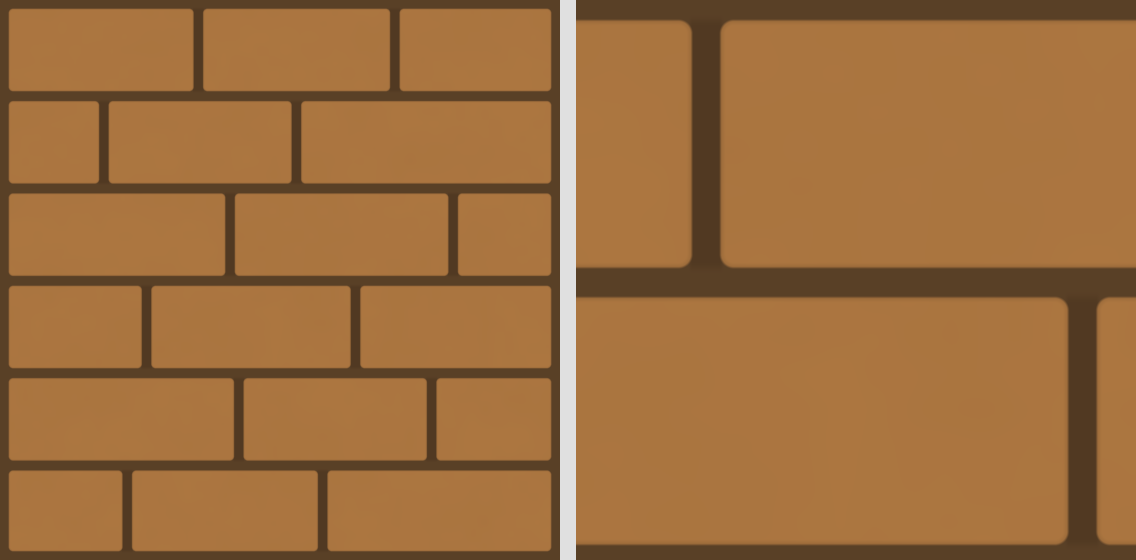
Left: the whole. Right: its middle third, enlarged.
A Shadertoy shader for this texture:

```glsl
// Brown brick wall: six courses of three rounded bricks with uneven joints in dark mortar.

// Centres of the two vertical joints in each course, top course first.
const vec2 JOINTS[6] = vec2[6](
    vec2(0.3542, 0.7051), vec2(0.1855, 0.5293), vec2(0.4108, 0.8092),
    vec2(0.2617, 0.6348), vec2(0.4264, 0.7708), vec2(0.2272, 0.5762));

float hash(vec2 p) {
    p = fract(p * vec2(0.1031, 0.1137));
    p += dot(p, p.yx + 33.33);
    return fract((p.x + p.y) * p.x * 91.7);
}

float valueNoise(vec2 p) {
    vec2 cell = floor(p), f = fract(p);
    f = f * f * (3.0 - 2.0 * f);
    return mix(mix(hash(cell), hash(cell + vec2(1, 0)), f.x),
               mix(hash(cell + vec2(0, 1)), hash(cell + vec2(1, 1)), f.x), f.y);
}

float roundedBox(vec2 p, vec2 halfSize, float radius) {
    vec2 q = abs(p) - halfSize + radius;
    return length(max(q, 0.0)) + min(max(q.x, q.y), 0.0) - radius;
}

void mainImage(out vec4 fragColor, in vec2 fragCoord) {
    vec2 uv = fragCoord / iResolution.xy;
    uv.y = 1.0 - uv.y;
    float pixel = 1.0 / min(iResolution.x, iResolution.y);

    // Bounds of the brick in this course, inside the outer mortar border
    float border = 0.0156, halfJoint = 0.0085;
    float course = clamp(floor((uv.y - 0.0071) / 0.1649), 0.0, 5.0);
    vec2 joint = JOINTS[int(course)];
    vec2 low = vec2(border, border + 0.1649 * course);
    vec2 high = vec2(1.0 - border, min(low.y + 0.1473, 1.0 - border));
    if (uv.x > joint.x) low.x = joint.x + halfJoint;
    if (uv.x > joint.y) low.x = joint.y + halfJoint;
    if (uv.x < joint.y) high.x = joint.y - halfJoint;
    if (uv.x < joint.x) high.x = joint.x - halfJoint;
    float d = roundedBox(uv - 0.5 * (low + high), 0.5 * (high - low), 0.008);

    // Mortar, shaded deeper in the vertical joints
    float jointDistance = min(abs(uv.x - joint.x), abs(uv.x - joint.y));
    float inCourse = smoothstep(-0.004, 0.004, min(uv.y - low.y, high.y - uv.y));
    float shade = inCourse * (1.0 - smoothstep(0.008, 0.011, jointDistance));
    vec3 mortar = mix(vec3(0.35, 0.25, 0.15), vec3(0.318, 0.224, 0.132), shade);

    // Brick face with faint mottling and a slim darkened rim
    float mottling = valueNoise(uv * 14.0) + 0.5 * valueNoise(uv * 45.0) - 0.75;
    vec3 brick = vec3(0.67, 0.46, 0.25) * (1.0 + 0.012 * mottling);
    brick *= 1.0 - 0.08 * smoothstep(-0.0035, 0.0, d);

    float edge = 0.5 * pixel + 0.0007;
    fragColor = vec4(mix(brick, mortar, smoothstep(-edge, edge, d)), 1.0);
}
```
